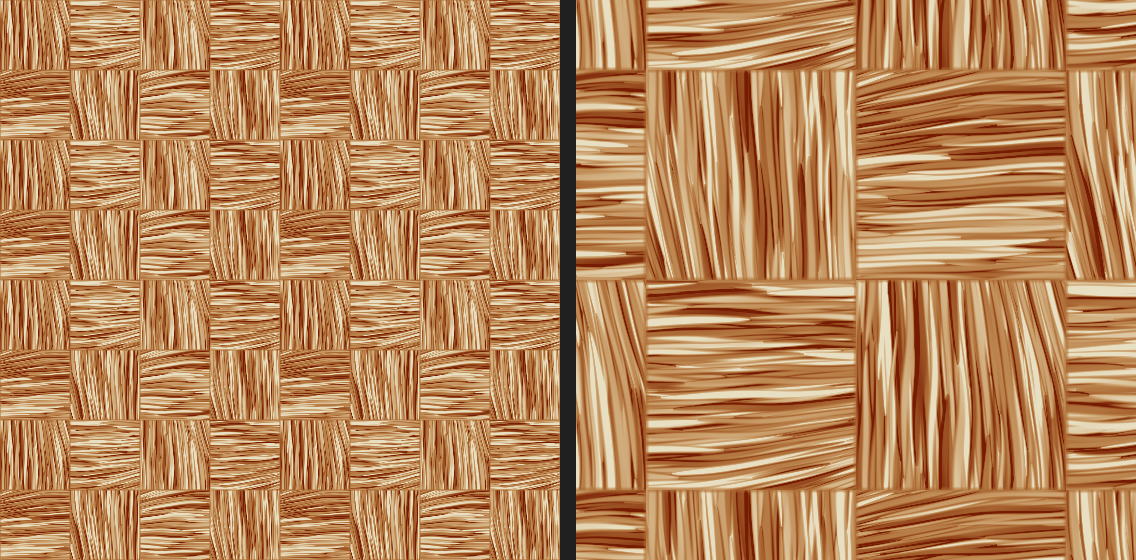
Left, the full canvas; right, a detail of the centre.
Reproduce this pattern procedurally as a three.js fragment shader.

```glsl
// Basket weave of straw: square tiles of bent fibres, alternately upright and lying flat.
varying vec2 vUv;

const float TILES = 8.0;              // tiles across and down
const vec2 VARIANTS = vec2(4.0, 2.0); // distinct tiles before the set repeats
const int LAYERS = 6;                 // strands stacked over each other
const float LANES = 16.0;             // strands side by side in a layer
const float STRANDS_LONG = 1.0;       // strand lengths per tile
const float BEND = 0.24;              // bow of the fibres along one side
const float WANDER = 0.018;           // sideways drift of each layer
const float SOFT = 0.009;             // edge smoothing, in tiles
const float SEAM = 0.010;             // half width of the line between tiles
const float DARKEST = 0.13;           // tone range of the strands
const float LIGHTEST = 1.10;

const vec3 UMBER = vec3(0.46, 0.11, 0.01);
const vec3 RUST  = vec3(0.59, 0.29, 0.12);
const vec3 BROWN = vec3(0.68, 0.43, 0.22);
const vec3 TAN   = vec3(0.76, 0.56, 0.35);
const vec3 STRAW = vec3(0.83, 0.70, 0.52);
const vec3 CREAM = vec3(0.91, 0.87, 0.76);

float hash(vec3 p) {
  return fract(sin(dot(p, vec3(12.99, 78.23, 37.72))) * 4375.85);
}

// Dark to light straw colours, spaced by their share of the area.
vec3 strawRamp(float tone) {
  vec3 c = mix(UMBER, RUST, clamp((tone - 0.04) / 0.11, 0.0, 1.0));
  c = mix(c, BROWN, clamp((tone - 0.15) / 0.17, 0.0, 1.0));
  c = mix(c, TAN, clamp((tone - 0.32) / 0.22, 0.0, 1.0));
  c = mix(c, STRAW, clamp((tone - 0.54) / 0.23, 0.0, 1.0));
  return mix(c, CREAM, clamp((tone - 0.77) / 0.17, 0.0, 1.0));
}

// Lays one layer of tapered strands over the tone below; x runs across, y along.
float layStrands(float below, vec2 p, float layer, float seed) {
  float phase = 6.2832 * hash(vec3(layer, seed, 1.0));
  float across = p.x + WANDER * sin(3.2 * p.y + 4.0 * p.x + phase)
               + 0.3 * WANDER * sin(9.0 * p.y + 11.0 * p.x + 2.0 * phase);
  float x = across * LANES + hash(vec3(layer, seed, 2.0));
  float lane = floor(x);
  float y = p.y * STRANDS_LONG + hash(vec3(lane, layer, seed + 3.0));
  vec3 id = vec3(lane, layer + 7.0 * floor(y), seed);

  // Slanted lens shape, kept inside its lane.
  float s = fract(y);
  float halfWidth = mix(0.17, 0.42, hash(id + 0.3)) * pow(4.0 * s * (1.0 - s), 0.5);
  float centre = 0.5 + (hash(id + 0.6) - 0.5) * (s - 0.5) * 0.3;
  float offset = fract(x) - centre;
  float soft = SOFT * LANES;
  float cover = 1.0 - smoothstep(halfWidth - soft, halfWidth + soft, abs(offset));

  // Golden steps keep neighbours apart in tone, so no area turns dark or pale.
  float pick = fract(0.618 * lane + 0.38 * floor(y) + 0.45 * hash(id + 0.9) + phase);
  float tone = mix(DARKEST, LIGHTEST, pick);

  // Shade one side and vary the tone along the strand.
  float side = offset / max(halfWidth, 0.05);
  tone -= 0.48 * smoothstep(0.2, 1.0, side);
  tone += 0.05 * sin(7.0 * p.y + 40.0 * p.x + phase);
  return mix(below, tone, cover);
}

void main() {
  vec2 grid = vUv * TILES;
  vec2 cell = mod(floor(grid), TILES);
  vec2 local = fract(grid);
  vec2 variant = mod(cell, VARIANTS);
  float seed = variant.x + 5.0 * variant.y + 1.0;

  // Turn every other tile a quarter, and every other row half way round.
  bool lying = mod(cell.x + cell.y, 2.0) < 0.5;
  vec2 p = lying ? vec2(1.0 - local.y, local.x) : local;
  if (mod(cell.y, 2.0) > 0.5) p = 1.0 - p;

  // Fibres bow inwards towards one corner.
  vec2 fibre = p;
  fibre.x -= BEND * (1.0 - p.y) * (1.0 - p.y) * (1.0 - p.x) * (1.0 - p.x);

  float tone = 0.0;
  for (int i = 0; i < LAYERS; i++) {
    tone = layStrands(tone, fibre, float(i), seed);
  }

  // Thin brown line where tiles meet.
  vec2 toEdge = min(local, 1.0 - local);
  float seam = 1.0 - smoothstep(SEAM - SOFT, SEAM + SOFT, min(toEdge.x, toEdge.y));
  tone = mix(tone, 0.30, 0.6 * seam);

  gl_FragColor = vec4(strawRamp(tone), 1.0);
}
```
